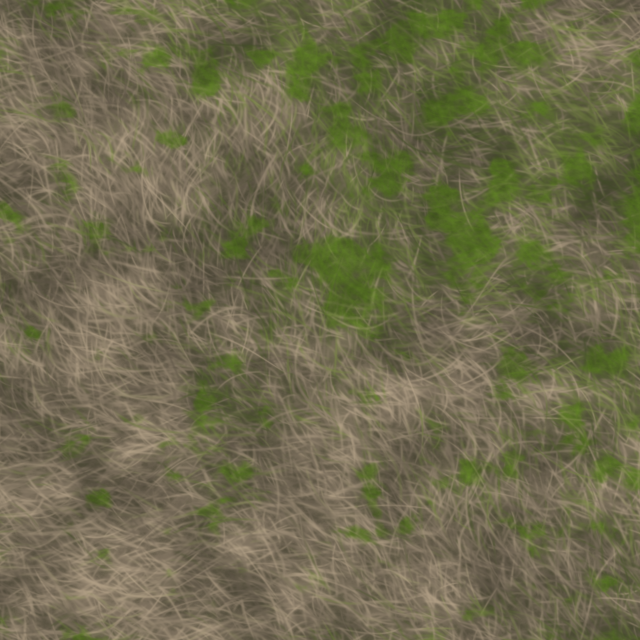
A Shadertoy shader for this texture:

```glsl
// Dry meadow seen from above: matted straw with scattered tufts of fresh grass.
// Soft, slightly bent blades are scattered on jittered grids, layer over layer,
// above a mottled soil; noise fields steer their direction, tint and greenness.

#define LAYERS 18
#define FINE_CELLS 36.0
#define COARSE_CELLS 11.0
#define BLADE_WIDTH 0.0021
#define BLADE_OPACITY 0.60
#define LEAN 2.35
#define SPREAD 2.3
#define GREEN_AMOUNT 0.48

const vec3 SOIL       = vec3(0.32, 0.30, 0.23);
const vec3 THATCH     = vec3(0.48, 0.43, 0.36);
const vec3 DULL_STRAW = vec3(0.40, 0.36, 0.30);
const vec3 PALE_STRAW = vec3(0.69, 0.62, 0.52);
const vec3 DARK_GRASS = vec3(0.28, 0.32, 0.17);
const vec3 LIT_GRASS  = vec3(0.47, 0.52, 0.27);
const vec3 FRESH      = vec3(0.31, 0.44, 0.10);

float hash(vec2 p) {
    return fract(sin(dot(p, vec2(127.1, 311.7))) * 43758.5453);
}

float noise(vec2 p) {
    vec2 i = floor(p), f = fract(p);
    f = f * f * (3.0 - 2.0 * f);
    return mix(mix(hash(i), hash(i + vec2(1, 0)), f.x),
               mix(hash(i + vec2(0, 1)), hash(i + vec2(1, 1)), f.x), f.y);
}

float fbm(vec2 p) {
    float sum = 0.0, amp = 0.5;
    for (int i = 0; i < 4; i++) {
        sum += amp * noise(p);
        p = mat2(1.6, 1.2, -1.2, 1.6) * p + 7.3;
        amp *= 0.5;
    }
    return sum / 0.9375;
}

// Coverage of a bent, tapering blade centred on the origin
float blade(vec2 q, float angle, float halfLength, float bend, float width) {
    vec2 dir = vec2(cos(angle), sin(angle));
    float along = dot(q, dir) / halfLength;
    float across = dot(q, vec2(-dir.y, dir.x)) + bend * halfLength * (along * along - 0.3);
    float taper = 1.0 - smoothstep(0.45, 1.0, abs(along));
    return taper * exp(-across * across / (width * width));
}

void mainImage(out vec4 fragColor, in vec2 fragCoord) {
    vec2 uv = fragCoord / iResolution.y;

    // Fields: broad green areas, small tufts, blade direction, light and shade
    float corner = smoothstep(0.6, 1.75, uv.x + uv.y);
    float meadow = fbm(uv * 5.0 + 3.1) + 0.30 * corner - 0.08;
    float clump = fbm(uv * vec2(19.0, 23.0) + 41.0);
    float green = smoothstep(0.38, 0.92, 0.5 * meadow + 0.5 * clump + 0.06);
    float tuft = smoothstep(0.60, 0.76, clump + 0.25 * (meadow - 0.5));
    float flow = LEAN + 1.9 * (noise(uv * 4.0 + 17.0) - 0.5);
    float light = fbm(uv * 13.0 + 70.0);

    // Mottled ground
    float grain = fbm(uv * vec2(75.0, 95.0));
    vec3 color = mix(SOIL, THATCH, smoothstep(0.2, 0.75, 0.5 * grain + 0.5 * light));
    color = mix(color, DARK_GRASS, 0.65 * green);

    // Blades, from short undergrowth to long stalks on top
    for (int i = 0; i < LAYERS; i++) {
        float height = float(i) / float(LAYERS - 1);
        float cells = mix(FINE_CELLS, COARSE_CELLS, height);
        vec2 p = uv * cells + float(i) * vec2(5.37, 9.71);
        vec2 home = floor(p);
        for (int k = 0; k < 9; k++) {
            vec2 id = home + vec2(k % 3 - 1, k / 3 - 1);
            vec2 seed = id + float(i) * 31.7;
            float rx = hash(seed), ry = hash(seed + 11.3);
            float turn = hash(seed + 23.9), size = hash(seed + 37.1);
            float tone = hash(seed + 51.7), kind = hash(seed + 67.3);

            vec2 q = (p - id - vec2(rx, ry)) / cells;
            float halfLength = mix(0.45, 0.95, size) / cells;
            float angle = flow + SPREAD * (turn - 0.5) * mix(0.5, 1.2, kind);
            float width = BLADE_WIDTH * mix(0.75, 1.35, ry);
            float cover = blade(q, angle, halfLength, 0.5 * (rx - 0.5), width);

            float isGreen = smoothstep(kind - 0.12, kind + 0.12, green * 2.0 * GREEN_AMOUNT);
            float shade = clamp(tone + 0.9 * (light - 0.5) + 0.12 * height, 0.0, 1.0);
            vec3 straw = mix(DULL_STRAW, PALE_STRAW, shade);
            vec3 grass = mix(DARK_GRASS, LIT_GRASS, shade);
            grass = mix(grass, FRESH, 0.5 * tuft);
            float opacity = BLADE_OPACITY * mix(0.55, 1.0, size);
            color = mix(color, mix(straw, grass, isGreen), cover * opacity);
        }
    }

    // Fresh tufts and gentle broad shading
    color = mix(color, FRESH * (0.75 + 0.6 * grain), 0.5 * tuft);
    color *= 0.86 + 0.24 * light;
    fragColor = vec4(color, 1.0);
}
```
